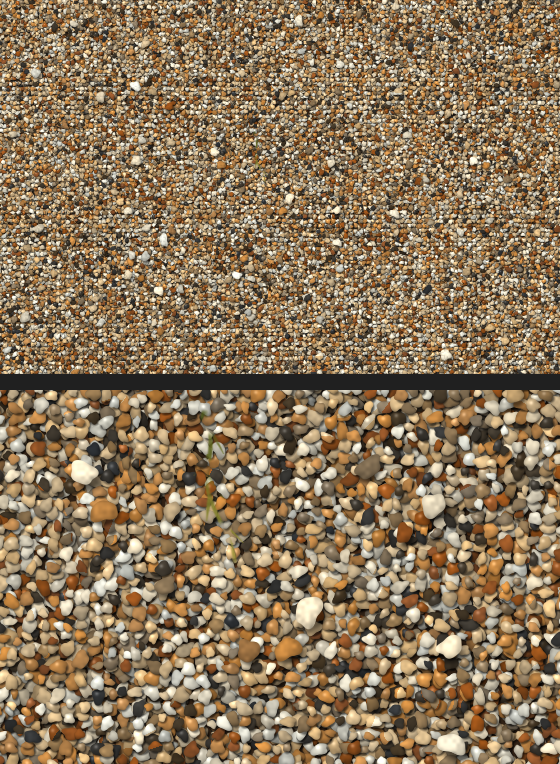
Top: the whole. Bottom: its middle third, enlarged.
Give the GLSL for this texture, as a WebGL 2 fragment shader.

```glsl
#version 300 es
precision highp float;

uniform vec2 u_resolution;
out vec4 fragColor;

vec4 hash4(vec2 cell, float seed, float salt) {
    uvec4 v = uvec4(ivec4(cell, seed, salt)) * 1664525u + 1013904223u;
    for (int i = 0; i < 2; i++) {
        v += v.yzxy * v.wxyz;
        v ^= v >> 16u;
    }
    return vec4(v >> 8u) / 16777216.0;
}

float valueNoise(vec2 p, float seed) {
    vec2 i = floor(p), f = fract(p);
    f = f * f * (3.0 - 2.0 * f);
    float low = mix(hash4(i, seed, 9.0).x, hash4(i + vec2(1, 0), seed, 9.0).x, f.x);
    float high = mix(hash4(i + vec2(0, 1), seed, 9.0).x, hash4(i + vec2(1, 1), seed, 9.0).x, f.x);
    return mix(low, high, f.y);
}

// Mineral colours, from quartz to dark stone
vec3 mineral(float pick, vec3 vary) {
    vec3 c = vec3(0.82, 0.79, 0.71);
    if (pick > 0.25) c = vec3(0.78, 0.67, 0.50);
    if (pick > 0.54) c = vec3(0.71, 0.50, 0.27);
    if (pick > 0.72) c = vec3(0.52, 0.44, 0.33);
    if (pick > 0.82) c = vec3(0.53, 0.30, 0.13);
    if (pick > 0.915) c = vec3(0.22, 0.20, 0.17);
    c *= 0.86 + 0.28 * vary.x;
    return c + vec3(0.04, 0.0, -0.05) * (vary.y - 0.5) * 1.6;
}

// One scattered layer of rounded, irregular grains with cast shadows
void grainLayer(inout vec3 col, vec2 p, float count, float seed, float density,
                vec2 radii, float shade, float paleness) {
    vec2 g = p * count;
    float aa = 0.7 * count / u_resolution.y;
    float fleck = valueNoise(p * 260.0, seed + 20.0) - 0.5;
    for (int y = -1; y <= 1; y++)
    for (int x = -1; x <= 1; x++) {
        vec2 cell = floor(g) + vec2(x, y);
        vec4 place = hash4(cell, seed, 1.0);
        if (place.w > density) continue;
        vec4 form = hash4(cell, seed, 2.0);
        vec4 tint = hash4(cell, seed, 3.0);

        vec2 d = g - cell - 0.5 - (place.xy - 0.5) * 0.62;
        float turn = 6.283 * form.x;
        float stretch = 1.0 + 0.32 * form.y;
        float radius = mix(radii.x, radii.y, form.z);
        mat2 spin = mat2(cos(turn), -sin(turn), sin(turn), cos(turn));
        vec2 q = spin * d * vec2(1.0 / stretch, stretch);
        float a = atan(q.y, q.x);
        float edge = radius * (1.0 + 0.10 * sin(3.0 * a + 6.283 * form.w)
                   + 0.06 * sin(4.0 * a + 6.283 * place.z) + 0.04 * sin(5.0 * a + turn));
        float dist = length(q) - edge;

        // Contact shadow to the lower right
        vec2 s = spin * (d - vec2(0.08, -0.12)) * vec2(1.0 / stretch, stretch);
        col *= 1.0 - 0.55 * (1.0 - smoothstep(-0.12, 0.12, length(s) - radius));

        // Dome shading, rim and a small glint
        float rise = clamp(length(q) / edge, 0.0, 1.0);
        float light = 1.05 - 0.22 * rise * rise * rise
                    + 0.14 * dot(d / radius, vec2(-0.5, 0.85)) + 0.22 * fleck;
        float clump = valueNoise(p * 14.0, 5.0) - 0.5;
        float pick = clamp(tint.x + 0.12 * clump, 0.0, 1.0) * paleness;
        vec3 stone = mineral(pick, tint.yzw) * light * shade;
        vec2 glint = d - radius * vec2(-0.25, 0.35);
        stone += 0.2 * step(0.6, tint.w) * shade * exp(-dot(glint, glint) * 45.0);
        col = mix(col, stone, 1.0 - smoothstep(-aa, aa, dist));
    }
}

// Thin green sprig with short alternating leaves
void sprig(inout vec3 col, vec2 p) {
    float t = (0.65 - p.y) / 0.14;
    float bend = 0.682 + 0.025 * t * t + 0.004 * sin(t * 9.0);
    float along = fract(t * 7.0);
    float side = mod(floor(t * 7.0), 2.0) * 2.0 - 1.0;
    float stem = abs(p.x - bend) - 0.0016;
    float leaf = abs(p.x - bend - side * 0.012 * along) - 0.0022 * (1.0 - along);
    float span = smoothstep(0.0, 0.03, t) * (1.0 - smoothstep(0.97, 1.0, t));
    float mask = 1.0 - smoothstep(-0.001, 0.0015, min(stem, leaf));
    float worn = smoothstep(0.2, 0.6, valueNoise(p * 90.0, 40.0));
    vec3 green = mix(vec3(0.30, 0.35, 0.10), vec3(0.62, 0.58, 0.22), t);
    col = mix(col, green, 0.85 * mask * span * worn);
}

void main() {
    vec2 p = gl_FragCoord.xy / u_resolution.y;
    vec3 col = vec3(0.19, 0.13, 0.08);

    // Packed sand, deepest layer first
    for (int i = 0; i < 5; i++) {
        float k = float(i);
        grainLayer(col, p + k * vec2(0.0137, 0.0091), 70.0 + 3.0 * k, k + 1.0, 0.92,
                   vec2(0.30, 0.56), 0.68 + 0.085 * k, 1.0);
    }

    // Sparse coarse grains and pale shell pieces
    grainLayer(col, p, 38.0, 11.0, 0.05, vec2(0.28, 0.42), 1.0, 1.0);
    grainLayer(col, p, 24.0, 12.0, 0.025, vec2(0.24, 0.38), 1.1, 0.24);
    sprig(col, p);
    fragColor = vec4(clamp(col, 0.0, 1.0), 1.0);
}
```
